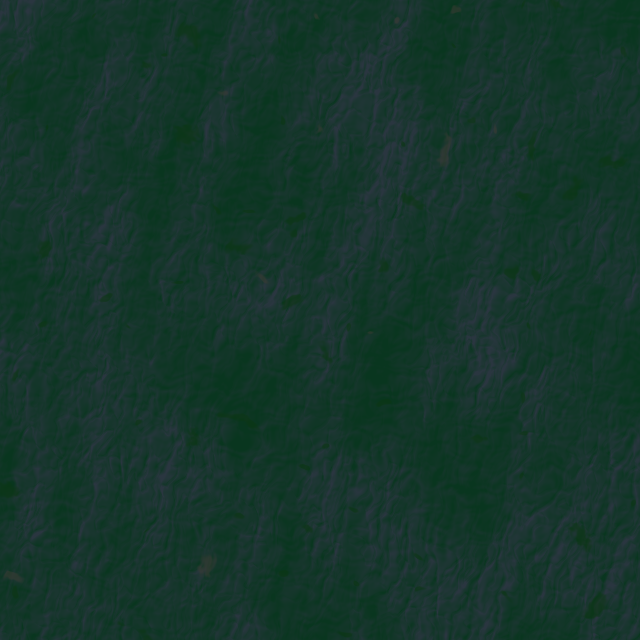
Give the GLSL for this texture, as a three.js fragment shader.

```glsl
// Dark green weathered surface with slanted blue-grey streaks, fine ripples and small flecks
#define SLANT 0.22
#define STREAK_SCALE vec2(15.0, 4.2)
#define CREASE_SCALE vec2(30.0, 11.0)
#define RIPPLE_SCALE vec2(27.0, 92.0)
#define STREAK_GAIN 0.92
#define CREASE_GAIN 0.52
#define RIPPLE_GAIN 0.46
#define GRAIN_GAIN 0.30
#define DEEP_GREEN vec3(0.045, 0.212, 0.130)
#define BLUE_GREY vec3(0.142, 0.212, 0.228)
#define MOSS vec3(0.040, 0.212, 0.070)
#define ROSE_GREY vec3(0.235, 0.232, 0.205)

varying vec2 vUv;

vec2 hash2(vec2 p) {
  vec3 q = fract(p.xyx * vec3(0.1031, 0.1030, 0.0973));
  q += dot(q, q.yzx + 33.33);
  return fract((q.xx + q.yz) * q.zy);
}

// Gradient noise, about -0.7 to 0.7
float corner(vec2 cell, vec2 offset) {
  float angle = 6.2832 * hash2(cell).x;
  return dot(vec2(cos(angle), sin(angle)), offset);
}

float noise(vec2 p) {
  vec2 i = floor(p), f = fract(p);
  vec2 u = f * f * f * (f * (f * 6.0 - 15.0) + 10.0);
  vec2 e = vec2(1.0, 0.0);
  return mix(mix(corner(i, f), corner(i + e, f - e), u.x),
             mix(corner(i + e.yx, f - e.yx), corner(i + 1.0, f - 1.0), u.x), u.y);
}

float fbm(vec2 p) {
  float sum = 0.0, gain = 0.65;
  for (int i = 0; i < 4; i++) {
    sum += gain * noise(p);
    p = p * 2.03 + 17.3;
    gain *= 0.55;
  }
  return sum;
}

// Thin ridges along the zero lines of the noise
float crease(vec2 p) {
  float ridge = 1.0 - min(1.0, 2.4 * abs(noise(p) + 0.4 * noise(p * 2.3 + 5.0)));
  return ridge * ridge * ridge;
}

// Scattered ragged ellipses, one at most per grid cell
float flecks(vec2 p, float count, float share, float size, float seed) {
  vec2 g = p * count;
  float ragged = 0.8 * noise(p * 55.0 + seed) + 0.6 * noise(p * 120.0 + seed);
  float cover = 0.0;
  for (int y = -1; y <= 1; y++) {
    for (int x = -1; x <= 1; x++) {
      vec2 cell = floor(g) + vec2(float(x), float(y));
      vec2 place = hash2(cell + seed), look = hash2(cell + seed + 41.0);
      vec2 shape = hash2(cell + seed + 83.0);
      float angle = 3.1416 * look.x, c = cos(angle), s = sin(angle);
      vec2 d = mat2(c, -s, s, c) * (g - cell - place);
      float radius = size * count * mix(0.4, 1.4, shape.x * shape.x);
      float dist = length(d * vec2(1.0, mix(1.2, 2.8, shape.y))) / radius + ragged;
      cover = max(cover, step(look.y, share) * (1.0 - smoothstep(0.45, 1.15, dist)));
    }
  }
  return cover;
}

void main() {
  // Slanted space, warped at two sizes
  vec2 warp = vec2(noise(vUv * 13.0), noise(vUv * 13.0 + 31.0));
  warp += 0.4 * vec2(noise(vUv * 34.0 + 3.0), noise(vUv * 34.0 + 61.0));
  vec2 p = vUv + 0.016 * warp;
  vec2 slanted = vec2(p.x - SLANT * p.y, p.y) + 3.0;

  // Broad patches drawn out into streaks
  float patches = fbm(slanted * STREAK_SCALE) + 0.55 * noise(vUv * 4.5 + 9.0);
  float tone = 0.38 + STREAK_GAIN * patches;
  float rough = smoothstep(-0.3, 0.3, patches);

  // Long and short creases, lit on one side and shaded on the other
  vec2 fold = slanted * CREASE_SCALE;
  vec2 wrinkle = slanted * vec2(52.0, 34.0) + 11.0;
  float relief = crease(fold) - 0.85 * crease(fold + vec2(0.17, -0.07));
  relief += 0.7 * (crease(wrinkle) - crease(wrinkle + vec2(0.2, -0.16)));
  tone += CREASE_GAIN * mix(0.3, 1.0, rough) * relief;

  // Fine level ripples, with a soft grain
  vec2 wave = vUv * RIPPLE_SCALE + vec2(0.0, 2.0 * noise(vUv * 32.0));
  tone += RIPPLE_GAIN * mix(1.0, 0.6, rough) * noise(wave);
  tone += GRAIN_GAIN * mix(0.4, 1.0, rough) * noise(vUv * vec2(82.0, 68.0) + 7.0);

  // Colour ramp, then moss and pale flecks
  vec3 color = mix(DEEP_GREEN, BLUE_GREY, clamp(tone, -0.1, 1.25));
  color = mix(color, MOSS, 0.6 * flecks(p, 11.0, 0.5, 0.017, 3.0));
  color = mix(color, ROSE_GREY, 0.55 * flecks(p, 9.0, 0.2, 0.013, 57.0));
  gl_FragColor = vec4(color, 1.0);
}
```
